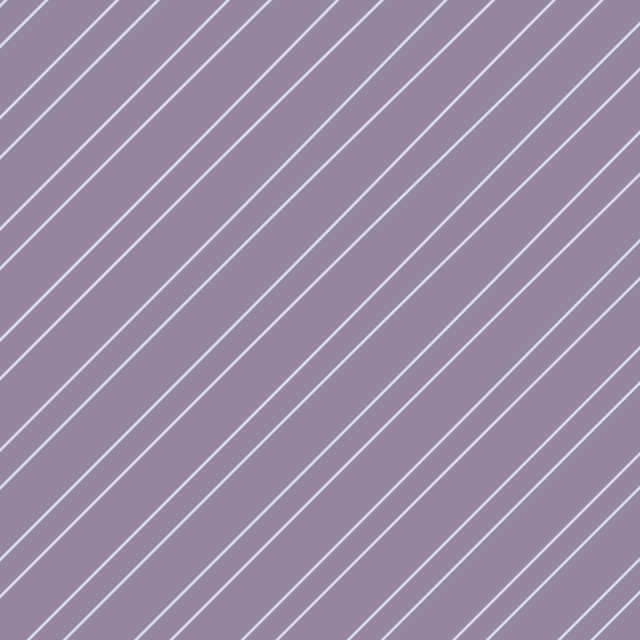
This pattern is drawn by a WebGL 1 fragment shader. Its source:

```glsl
precision highp float;
// Paired thin pale diagonal stripes on mauve, with slightly drifting spacing.
uniform vec2 u_resolution;

// Half the distance between the two lines of a pair, measured along an axis.
float pairHalfGap(vec2 p, float along) {
  vec2 fromCorner = p - vec2(0.87, 1.0);
  float widening = exp(-6.5 * dot(fromCorner, fromCorner));
  return 0.0309 - 0.0023 * along + 0.0085 * widening;
}

// Perpendicular distance to the nearest line.
float stripeDistance(vec2 p) {
  float along = p.x + 1.0 - p.y;
  float start = along - 0.0413;
  // The slow sine makes pairs sit wider apart at upper left than lower right.
  float warped = start - 0.018 * sin(3.14159 * start / 1.858);
  float pitch = 0.1689;
  float fromPair = (fract(warped / pitch + 0.5) - 0.5) * pitch;
  return abs(abs(fromPair) - pairHalfGap(p, along)) * 0.7071;
}

void main() {
  float shortSide = min(u_resolution.x, u_resolution.y);
  vec2 p = gl_FragCoord.xy / shortSide;

  // Soft line edge, never narrower than about one pixel.
  float softness = max(0.0013, 0.5 / shortSide);
  float line = 1.0 - smoothstep(0.0021 - softness, 0.0021 + softness, stripeDistance(p));

  vec3 mauve = vec3(0.58, 0.53, 0.62);
  vec3 paleLilac = vec3(0.875, 0.865, 0.95);
  gl_FragColor = vec4(mix(mauve, paleLilac, line), 1.0);
}
```
